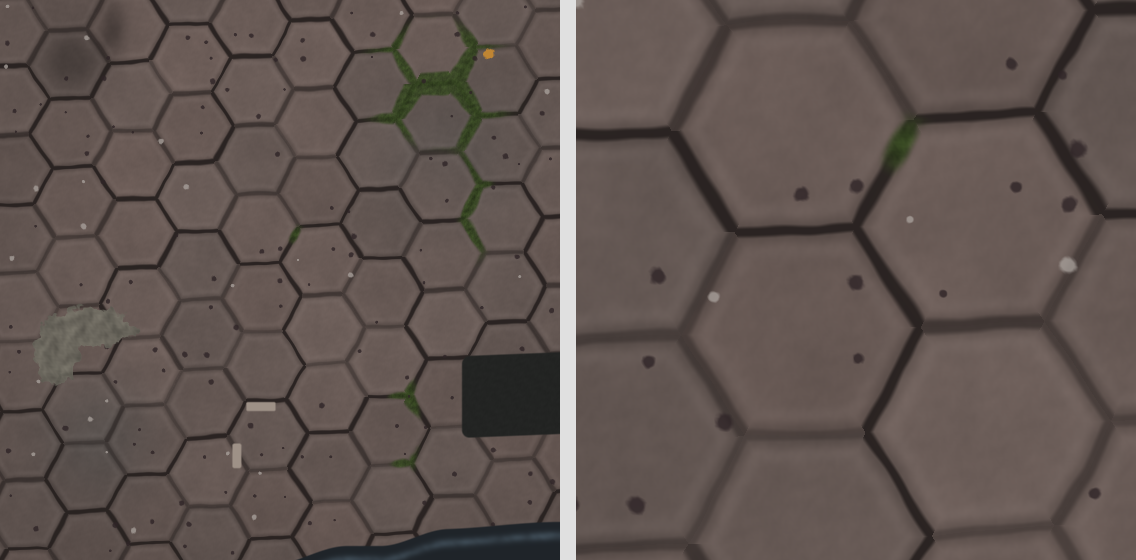
Left, the full canvas; right, a detail of the centre.
Reproduce this texture procedurally as a three.js fragment shader.

```glsl
// Worn hexagonal brick paving with dark joint chains, moss, litter and dark objects at the edge.
varying vec2 vUv;

#define PAVER_SIZE vec2(0.1259, 0.123)
#define PAVER_ORIGIN vec2(0.462, 0.592)
#define TILT 0.042
#define JOINT_WIDTH 0.032
#define GROUP_SIZE 2.3
#define SPECK_GRID 23.0
#define SPECK_CHANCE 0.3
#define SOFT 0.002
#define CLAY vec3(0.418, 0.358, 0.338)
#define ASH vec3(0.365, 0.335, 0.322)
#define JOINT vec3(0.15, 0.125, 0.12)
#define MOSS vec3(0.2, 0.27, 0.12)

float hash(vec2 p) {
  return fract(sin(dot(p, vec2(127.1, 311.7))) * 4375.85);
}

vec2 hash2(vec2 p) {
  return vec2(hash(p), hash(p + 37.3));
}

// Layered sines, roughly -1 to 1
float ripple(vec2 p) {
  float sum = 0.0, amp = 0.5;
  for (int i = 0; i < 4; i++) {
    p = mat2(0.8, -0.6, 0.6, 0.8) * p * 1.7 + 1.3;
    sum += amp * sin(p.x + 1.5 * sin(p.y)) * cos(p.y * 0.9);
    amp *= 0.65;
  }
  return sum;
}

// Cellular group to which a paver belongs
float groupOf(vec2 center) {
  vec2 p = center / GROUP_SIZE, base = floor(p);
  float nearest = 9.0, id = 0.0;
  for (int y = -1; y <= 1; y++) for (int x = -1; x <= 1; x++) {
    vec2 cell = base + vec2(float(x), float(y));
    float d = length(cell + hash2(cell) - p);
    if (d < nearest) { nearest = d; id = hash(cell + 5.7); }
  }
  return id;
}

float boxDist(vec2 p, vec2 halfSize, float radius) {
  vec2 q = abs(p) - halfSize + radius;
  return length(max(q, 0.0)) + min(max(q.x, q.y), 0.0) - radius;
}

float fill(float d) { return 1.0 - smoothstep(-SOFT, SOFT, d); }

float blob(vec2 p, vec2 center, vec2 size) {
  vec2 q = (p - center) / size;
  return exp(-dot(q, q));
}

void main() {
  vec2 uv = vUv;
  float mottle = ripple(uv * 24.0), grain = ripple(uv * 150.0);

  // Nearest paver center on two interleaved grids
  vec2 q = uv - PAVER_ORIGIN;
  vec2 p = mat2(cos(TILT), -sin(TILT), sin(TILT), cos(TILT)) * q / PAVER_SIZE;
  p += 0.022 * vec2(ripple(uv * 13.0), ripple(uv * 13.0 + 9.0));
  vec2 pitch = vec2(1.7320508, 1.0);
  vec2 a = floor(p / pitch + 0.5) * pitch;
  vec2 b = (floor(p / pitch) + 0.5) * pitch;
  vec2 center = length(p - a) < length(p - b) ? a : b;
  vec2 id = floor(center / vec2(0.8660254, 0.5) + 0.5);

  // Closest side, shared with one neighbour
  vec2 r = p - center;
  float angle = (floor(atan(r.y, r.x) / 1.0471976) + 0.5) * 1.0471976;
  vec2 normal = vec2(cos(angle), sin(angle));
  float edge = 0.5 - dot(r, normal);
  vec2 side = floor((center + 0.5 * normal) / vec2(0.4330127, 0.25) + 0.5);
  float sideRnd = hash(side + 0.5);
  float chain = step(0.001, abs(groupOf(center) - groupOf(center + normal)));

  // Paver face: tone, grey wear, stains and bevel
  float tone = hash(id + 11.0);
  float grey = 0.35 * hash(id + 3.0) + 0.8 * blob(uv, vec2(0.18, 0.22), vec2(0.1))
             + 0.6 * blob(uv, vec2(0.81, 0.73), vec2(0.13));
  vec3 color = mix(CLAY, ASH, clamp(grey, 0.0, 1.0));
  color *= 0.95 + 0.09 * tone + 0.045 * mottle + 0.025 * grain;
  color *= 1.0 - 0.13 * smoothstep(0.2, 0.9, length(uv - vec2(0.55, 0.6)));
  float stain = blob(uv, vec2(0.13, 0.89), vec2(0.05)) + blob(uv, vec2(0.2, 0.95), vec2(0.025, 0.05));
  color *= 1.0 - stain * (0.28 + 0.12 * mottle);
  color += 0.018 * exp(-pow((edge - 0.1) / 0.035, 2.0));
  color *= 1.0 - 0.16 * (1.0 - smoothstep(0.0, 0.09, edge));

  // Joints: faint between pavers of a group, black around it
  float width = JOINT_WIDTH * (0.75 + 0.5 * sideRnd + 0.25 * mottle);
  float joint = 1.0 - smoothstep(width * 0.45, width * 1.35, edge);
  color = mix(color, JOINT, joint * mix(0.2 + 0.35 * sideRnd, 0.92, chain));

  // Moss in the joints on the right
  float damp = 1.1 * blob(uv, vec2(0.78, 0.85), vec2(0.13, 0.1)) + 0.75 * blob(uv, vec2(0.85, 0.63), vec2(0.035, 0.1))
             + 0.9 * blob(uv, vec2(0.72, 0.24), vec2(0.03, 0.1)) + 0.5 * blob(uv, vec2(0.53, 0.58), vec2(0.025));
  float mossWidth = 0.13 * damp * (0.55 + 0.75 * sideRnd) + 0.025 * mottle;
  float moss = (1.0 - smoothstep(mossWidth - 0.03, mossWidth + 0.025, edge)) * smoothstep(0.2, 0.5, damp);
  color = mix(color, MOSS * (1.0 + 0.25 * grain), moss * 0.85);

  // Scattered dark crumbs and a few pale chips
  vec2 cell = floor(uv * SPECK_GRID), spot = 0.2 + 0.6 * hash2(cell);
  float kind = hash(cell + 71.0);
  float size = mix(0.05, 0.13, hash(cell + 19.0)) * (1.0 + 0.3 * grain);
  float speck = 1.0 - smoothstep(size * 0.6, size * 1.2, length(fract(uv * SPECK_GRID) - spot));
  vec3 speckColor = kind < 0.05 ? vec3(0.65, 0.62, 0.6) : vec3(0.18, 0.14, 0.15);
  color = mix(color, speckColor, speck * step(kind, SPECK_CHANCE) * 0.8);

  // Crumpled pale scrap, two stubs and a yellow chip
  vec2 s = uv - vec2(0.14, 0.39);
  float scrap = min(length((s - vec2(0.02, 0.025)) / vec2(1.5, 0.7)) - 0.052, length((s + vec2(0.04, 0.02)) / vec2(0.8, 1.1)) - 0.05);
  float folds = ripple(s * 55.0 + 2.0);
  color = mix(color, vec3(0.42, 0.41, 0.37) * (1.0 + 0.2 * folds), fill(scrap + 0.013 * folds) * 0.88);
  float stubs = min(boxDist(uv - vec2(0.466, 0.274), vec2(0.026, 0.008), 0.003), boxDist(uv - vec2(0.423, 0.186), vec2(0.008, 0.022), 0.004));
  color = mix(color, vec3(0.62, 0.57, 0.53), fill(stubs));
  color = mix(color, vec3(0.75, 0.52, 0.2), fill(length(uv - vec2(0.873, 0.904)) - 0.009 + 0.003 * grain));

  // Dark slab and glossy rim in the lower right
  vec2 slab = uv - vec2(0.94, 0.294 + 0.04 * (uv.x - 0.9));
  color = mix(color, vec3(0.135, 0.14, 0.135) * (1.0 + 0.06 * grain), fill(boxDist(slab, vec2(0.115, 0.073), 0.014)));
  float rim = -0.01 + 0.035 * smoothstep(0.48, 0.62, uv.x) + 0.03 * smoothstep(0.68, 0.8, uv.x) + 0.013 * smoothstep(0.78, 1.0, uv.x);
  float depth = rim - uv.y;
  vec3 gloss = vec3(0.12, 0.14, 0.16) + vec3(0.12, 0.15, 0.17) * exp(-pow((depth - 0.025) / 0.008, 2.0)) * (0.7 + 0.4 * mottle);
  color = mix(color, gloss, fill(-depth));

  gl_FragColor = vec4(color, 1.0);
}
```
